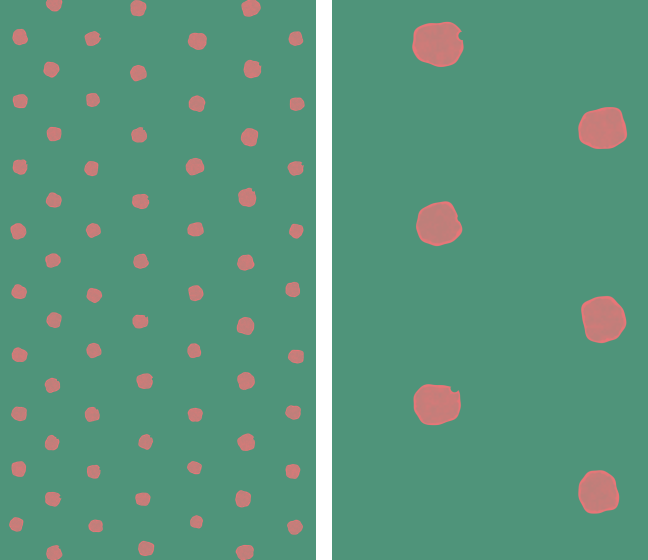
Left: the whole. Right: its middle third, enlarged.
Reproduce this pattern procedurally as a Shadertoy shader.

```glsl
// Hand-painted coral dots on a flat green ground, in seven staggered columns.
// Each dot is a wobbly rounded square with a bright rim and a mottled core;
// a hash per dot varies its place, size, turn, tone and edge chips.

const vec3 GROUND = vec3(0.310, 0.580, 0.480);
const vec3 CORE   = vec3(0.745, 0.498, 0.478);
const vec3 RIM    = vec3(0.930, 0.458, 0.470);

const int   COLUMNS = 7;
const int   ROWS = 19;            // half-steps: odd and even columns alternate
const float HEIGHT = 16.0 / 9.0;  // canvas height when its width is 1
const vec2  JITTER = vec2(0.007, 0.010);
const float SQUARENESS = 2.6;     // 2 gives a circle, more gives a square
const float RIM_WIDTH = 0.0042;
const float CHIPPED = 0.35;       // share of dots with a nick in the edge

// Per column: centre x, lean from top to bottom, radius, change of radius
const vec4 COLUMN[COLUMNS] = vec4[COLUMNS](
    vec4(0.058,  0.000, 0.0228, -0.10),
    vec4(0.169,  0.000, 0.0230, -0.05),
    vec4(0.293,  0.010, 0.0218,  0.00),
    vec4(0.449,  0.025, 0.0238, -0.12),
    vec4(0.620, -0.010, 0.0235, -0.34),
    vec4(0.783, -0.026, 0.0262, -0.12),
    vec4(0.933, -0.004, 0.0225, -0.03));

float hash(vec2 p) {
    vec3 q = fract(vec3(p.xyx) * 0.1031);
    q += dot(q, q.yzx + 33.33);
    return fract((q.x + q.y) * q.z);
}

float noise(vec2 p) {
    vec2 i = floor(p), f = fract(p);
    f = f * f * (3.0 - 2.0 * f);
    return mix(mix(hash(i), hash(i + vec2(1, 0)), f.x),
               mix(hash(i + vec2(0, 1)), hash(i + vec2(1, 1)), f.x), f.y);
}

// Row depth below the top edge; the spacing tightens downwards
float rowDepth(float t) {
    return 0.0185 + 1.729 * t + t * (1.0 - t) * (0.111 + 0.139 * t);
}

// Signed distance to a wobbly rounded square with an optional chip
float dotDistance(vec2 p, float radius, vec2 id) {
    float turn = (hash(id + 11.0) - 0.5) * 0.9;
    float stretch = 1.0 + (hash(id + 23.0) - 0.35) * 0.13;
    vec2 q = mat2(cos(turn), -sin(turn), sin(turn), cos(turn)) * p;
    q *= vec2(1.0 / stretch, stretch);

    float angle = atan(q.y, q.x), phase = 6.2832 * hash(id + 37.0);
    float wobble = 0.035 * sin(3.0 * angle + phase)
                 + 0.025 * sin(5.0 * angle - 2.0 * phase)
                 + 0.015 * sin(9.0 * angle + 3.0 * phase);
    vec2 a = pow(abs(q) + 1e-6, vec2(SQUARENESS));
    float d = pow(a.x + a.y, 1.0 / SQUARENESS) - radius * (1.0 + wobble);

    if (hash(id + 41.0) < CHIPPED) {
        float at = 0.2 + 0.8 * hash(id + 53.0);
        vec2 chip = radius * 1.1 * vec2(cos(at), sin(at));
        d = max(d, radius * 0.19 - length(p - chip));
    }
    return d;
}

// Mottled paint, brighter towards the rim
vec3 paint(vec2 p, float d, vec2 id) {
    float mottle = 0.6 * noise(p * 150.0 + id * 7.0) + 0.4 * noise(p * 380.0);
    float rim = smoothstep(-RIM_WIDTH, -0.0008, d + (mottle - 0.5) * 0.004);
    float tone = 0.05 + 0.22 * hash(id + 67.0) + 0.5 * (mottle - 0.45);
    return mix(CORE, RIM, clamp(max(rim * 0.9, tone), 0.0, 1.0));
}

void mainImage(out vec4 fragColor, in vec2 fragCoord) {
    vec2 p = fragCoord / iResolution.xy * vec2(1.0, HEIGHT);
    float pixel = 1.0 / iResolution.x;
    vec3 color = GROUND;

    for (int row = 0; row < ROWS; row++) {
        float t = float(row) / float(ROWS - 1);
        float y = HEIGHT - rowDepth(t);
        if (abs(p.y - y) > 0.06) continue;

        // Odd columns on even rows, even columns on odd rows
        for (int c = 1 - row % 2; c < COLUMNS; c += 2) {
            vec4 column = COLUMN[c];
            vec2 id = vec2(c, row) + 3.0;
            vec2 shift = vec2(hash(id), hash(id + 71.0)) * 2.0 - 1.0;
            vec2 center = vec2(column.x + column.y * (t - 0.5), y) + shift * JITTER;
            float radius = column.z * (1.0 + column.w * (t - 0.5));
            radius *= 0.94 + 0.12 * hash(id + 83.0);

            float d = dotDistance(p - center, radius, id);
            float cover = 1.0 - smoothstep(-0.7 * pixel, 0.7 * pixel, d);
            color = mix(color, paint(p, d, id), cover);
        }
    }
    fragColor = vec4(color, 1.0);
}
```
